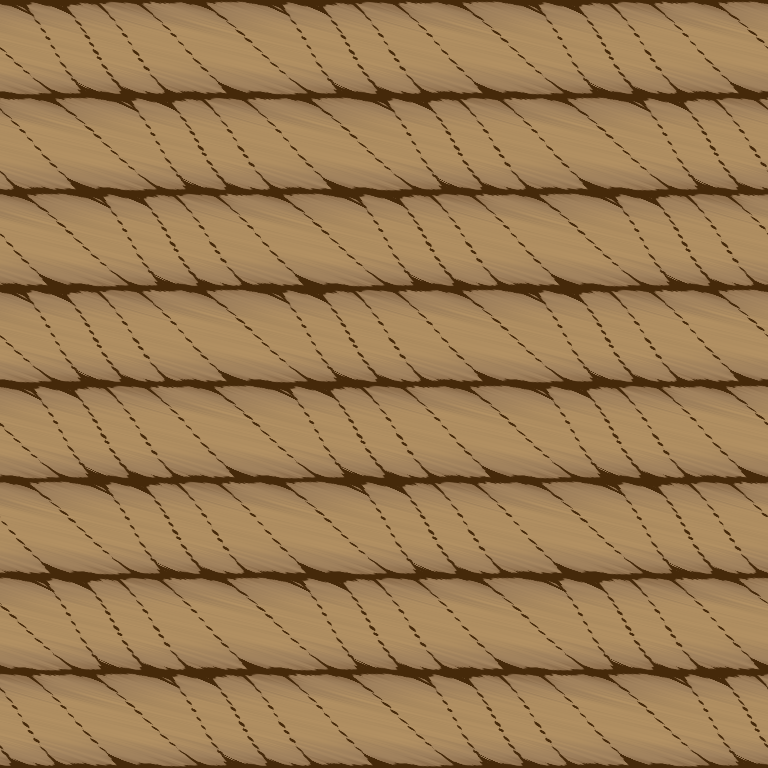
Write a WebGL 2 fragment shader that draws this pattern.

```glsl
#version 300 es
precision highp float;
// Eight stacked ropes, each a strip of twisted strands repeated three times across.
// Slanted seams are drawn as tapering dashes; the dark gaps between ropes are
// distance fields whose edges are frayed by noise that runs along the fibres.

uniform vec2 u_resolution;
out vec4 outColor;

const float ROPES = 8.0;
const float REPEATS = 3.0;
const float ASPECT = ROPES / REPEATS;   // width of a repeat in rope heights
const int SEAMS = 5;

const vec3 GAP = vec3(0.27, 0.16, 0.04);
const vec3 SHADOW = vec3(0.56, 0.435, 0.30);
const vec3 EDGE = vec3(0.62, 0.50, 0.36);
const vec3 STRAW = vec3(0.68, 0.55, 0.375);

// Where each seam meets the top and the bottom of a rope, in repeats
const float SEAM_TOP[SEAMS] = float[](0.105, 0.262, 0.402, 0.559, 0.809);
const float SEAM_BOTTOM[SEAMS] = float[](0.312, 0.469, 0.637, 0.887, 1.195);
// Sideways shift of each rope, from the top one down
const float SHIFT[8] = float[](0.0, 0.41, 0.30, 0.0, 0.03, 0.31, 0.08, 0.57);

float hash(vec2 p) {
  vec3 q = fract(vec3(p.xyx) * 0.1031);
  q += dot(q, q.yzx + 33.33);
  return fract((q.x + q.y) * q.z);
}

// Pointed 1D noise with n cells in each unit of x
float fray(float x, float n, float seed) {
  float c = x * n, i = floor(c);
  return mix(hash(vec2(mod(i, n), seed)), hash(vec2(mod(i + 1.0, n), seed)), c - i);
}

// Smooth 2D noise that wraps after n cells in x
float wrapNoise(vec2 p, float n) {
  vec2 i = floor(p), f = fract(p);
  f = f * f * (3.0 - 2.0 * f);
  float x0 = mod(i.x, n), x1 = mod(i.x + 1.0, n);
  return mix(mix(hash(vec2(x0, i.y)), hash(vec2(x1, i.y)), f.x),
             mix(hash(vec2(x0, i.y + 1.0)), hash(vec2(x1, i.y + 1.0)), f.x), f.y);
}

// Sideways distance to a seam at depth t, in rope heights
float seamOffset(float u, float t, int i) {
  float bend = t - 0.5;
  float x = mix(SEAM_TOP[i], SEAM_BOTTOM[i], t) + 0.3 * bend * bend * bend;
  return (fract(u - x + 0.5) - 0.5) * ASPECT;
}

// Positive inside the dashes of one seam, solid towards both ends
float seamDashes(float d, float t, float id) {
  float rate = mix(8.0, 14.0, hash(vec2(id, 7.0)));
  float c = t * rate + 5.0 * hash(vec2(id, 3.0));
  float cell = floor(c), f = c - cell;
  float span = mix(0.5, 0.95, hash(vec2(cell, id + 11.0)));
  float along = 2.0 * f / span - 1.0;
  float width = mix(0.009, 0.019, hash(vec2(cell, id + 23.0)));
  float dash = width * (1.0 - along * along) - 0.8 * abs(d - 0.35 * (f - 0.5 * span) / rate);
  float ends = 0.022 * (1.0 - smoothstep(0.02, 0.25, min(t, 1.0 - t))) - 0.003;
  return max(dash, ends - 0.8 * abs(d));
}

// Wedge between two strands: steep on one side, drawn out on the other
float wedge(float d) {
  return exp(-max(d / 0.035, -d / 0.10));
}

void main() {
  vec2 uv = gl_FragCoord.xy / u_resolution;
  float row = ROPES - 1.0 - min(floor(uv.y * ROPES), ROPES - 1.0);
  float t = 1.0 - fract(uv.y * ROPES);
  float u = fract(uv.x * REPEATS - SHIFT[int(row)]);
  float pixel = ROPES / u_resolution.y;

  // Seams and the wedges they open at both edges
  float line = -1.0, topWedge = 0.0, bottomWedge = 0.0;
  for (int i = 0; i < SEAMS; i++) {
    float d = seamOffset(u, t, i);
    line = max(line, seamDashes(d, t, float(i)));
    topWedge = max(topWedge, wedge(d));
    bottomWedge = max(bottomWedge, wedge(-d));
  }

  // Frayed dark gap, its teeth slanted along the fibres
  float fibre = u - 0.8 * t;
  float teeth = 0.65 * fray(fibre, 47.0, 1.0) + 0.35 * fray(fibre, 109.0, 2.0);
  float tooth = teeth * teeth;
  float topGap = 0.016 + 0.035 * tooth + topWedge * (0.035 + 0.16 * tooth);
  float bottomGap = 0.016 + 0.035 * tooth + bottomWedge * (0.035 + 0.16 * tooth);
  float gap = max(topGap - t, bottomGap - (1.0 - t));
  float dark = smoothstep(-0.7 * pixel, 0.7 * pixel, max(gap * 0.8, line));

  // Rounded shading and fine streaks
  float strand = u - 1.3 * t + 0.04 * sin(6.2832 * t);
  float streak = 0.6 * wrapNoise(vec2(strand * 36.0, t * 3.0), 36.0)
               + 0.4 * wrapNoise(vec2(strand * 83.0, t * 4.0 + 9.0), 83.0) - 0.5;
  float depth = min(t - 0.05 * topWedge, 1.0 - t - 0.05 * bottomWedge) + 0.13 * streak;
  vec3 color = mix(SHADOW, EDGE, smoothstep(0.0, 0.13, depth));
  color = mix(color, STRAW, smoothstep(0.08, 0.36, depth));
  color *= 1.0 + 0.07 * streak;

  outColor = vec4(mix(color, GAP, dark), 1.0);
}
```
